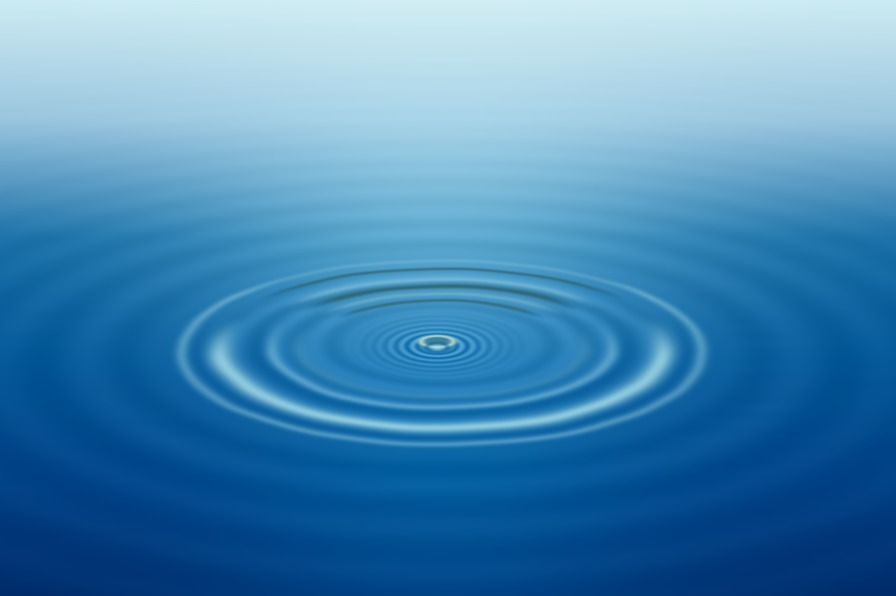
This background is drawn by a Shadertoy shader. Its source:

```glsl
// Draws concentric ripples around a droplet on calm blue water below a pale haze.

// Tunable values; lengths are in canvas heights
const vec2 CENTER = vec2(0.740, 0.424);
const vec2 DROP = vec2(0.732, 0.424);
const float FORESHORTEN = 2.84;
const float PERSPECTIVE = 0.66;
const float GLOW_WIDTH = 0.43;
const float SWELL_FREQUENCY = 45.0;
const float SWELL_STRENGTH = 0.022;
const float WOBBLE = 0.006;
const vec3 CREST = vec3(0.67, 0.88, 0.92);
const vec3 DEEP = vec3(0.01, 0.34, 0.60);
const vec3 REFLECTION = vec3(0.17, 0.39, 0.45);
const vec3 DROP_RIM = vec3(0.72, 0.86, 0.82);
const vec3 DROP_BODY = vec3(0.25, 0.50, 0.57);

// Vertical colour stops, bottom to top
const int STOPS = 6;
const vec3 MIDDLE[STOPS] = vec3[](
    vec3(0.00, 0.27, 0.53), vec3(0.01, 0.37, 0.63), vec3(0.17, 0.52, 0.74),
    vec3(0.36, 0.66, 0.81), vec3(0.66, 0.83, 0.91), vec3(0.82, 0.93, 0.95));
const vec3 SIDES[STOPS] = vec3[](
    vec3(0.00, 0.17, 0.42), vec3(0.00, 0.25, 0.52), vec3(0.00, 0.33, 0.58),
    vec3(0.09, 0.43, 0.65), vec3(0.60, 0.77, 0.87), vec3(0.80, 0.92, 0.95));

// Rings: radius, width, strength (negative is dark), side (-1 front, 1 back, 0 all)
const int RINGS = 11;
const vec4 RING[RINGS] = vec4[](
    vec4(0.240, 0.014, 0.18, -1.0), vec4(0.285, 0.011, 0.35, -1.0),
    vec4(0.308, 0.010, -0.30, -1.0), vec4(0.369, 0.020, 0.80, -1.0),
    vec4(0.408, 0.010, -0.40, -1.0), vec4(0.433, 0.011, 0.38, 0.0),
    vec4(0.215, 0.010, -0.75, 1.0), vec4(0.250, 0.012, 0.35, 1.0),
    vec4(0.290, 0.014, -0.90, 1.0), vec4(0.327, 0.014, 0.40, 1.0),
    vec4(0.387, 0.009, -0.70, 1.0));

float bell(float x, float width) {
    x /= width;
    return exp(-x * x);
}

vec2 hashGradient(vec2 cell) {
    vec2 h = vec2(dot(cell, vec2(127.1, 311.7)), dot(cell, vec2(269.5, 183.3)));
    return 2.0 * fract(sin(h) * 43758.5) - 1.0;
}

float gradientNoise(vec2 p) {
    vec2 i = floor(p), f = fract(p);
    vec2 u = f * f * f * (f * (f * 6.0 - 15.0) + 10.0);
    vec2 e = vec2(1.0, 0.0);
    float low = mix(dot(hashGradient(i), f), dot(hashGradient(i + e), f - e), u.x);
    float high = mix(dot(hashGradient(i + e.yx), f - e.yx),
                     dot(hashGradient(i + e.xx), f - e.xx), u.x);
    return mix(low, high, u.y);
}

vec3 backdrop(vec2 p) {
    float t = clamp(p.y, 0.0, 0.9999) * float(STOPS - 1);
    int i = int(t);
    vec3 middle = mix(MIDDLE[i], MIDDLE[i + 1], fract(t));
    vec3 sides = mix(SIDES[i], SIDES[i + 1], fract(t));
    return mix(sides, middle, bell(p.x - CENTER.x, GLOW_WIDTH));
}

vec3 addRipples(vec3 color, vec2 p) {
    // Lay the point onto the tilted water plane
    vec2 d = p - CENTER;
    vec2 q = vec2(d.x, FORESHORTEN * d.y) / (1.0 - PERSPECTIVE * d.y);
    float r = length(q);
    float facing = q.y / max(r, 0.001);
    float front = 1.0 - smoothstep(-0.25, 0.40, facing);
    float back = smoothstep(0.52, 0.80, facing);
    float wobbled = r + WOBBLE * gradientNoise(q * 9.0);

    // Broad swell and fine streaks on the open water
    float open = smoothstep(0.44, 0.54, r) * exp(-2.0 * max(r - 0.5, 0.0));
    float streaks = gradientNoise(p * vec2(5.0, 70.0));
    color += SWELL_STRENGTH * open * (sin(r * SWELL_FREQUENCY) + 0.4 * streaks);

    // Soft undulation inside the rings
    float inside = smoothstep(0.10, 0.22, r) * (1.0 - smoothstep(0.32, 0.42, r));
    color += 0.035 * inside * sin(wobbled * 95.0);

    vec3 shadow = mix(DEEP, REFLECTION, back);
    for (int i = 0; i < RINGS; i++) {
        vec4 ring = RING[i];
        float side = ring.w < 0.0 ? front : (ring.w > 0.0 ? back : 1.0 - 0.5 * back);
        float amount = bell(wobbled - ring.x, ring.y) * abs(ring.z) * side;
        color = mix(color, ring.z > 0.0 ? CREST : shadow, amount);
    }
    return color;
}

vec3 addDroplet(vec3 color, vec2 p) {
    vec2 d = p - DROP;
    // Small waves around the impact
    float r = length(d * vec2(1.0, 2.5) + vec2(0.0, 0.012));
    float waves = sin(r * 340.0) * smoothstep(0.02, 0.04, r) * bell(r, 0.078);
    color += waves * vec3(0.17, 0.14, 0.11);

    // Glassy rim, dark core and highlight
    float rim = length((d - vec2(0.0, 0.003)) * vec2(1.0, 2.9));
    color = mix(color, DROP_BODY, 0.75 * (1.0 - smoothstep(0.026, 0.038, rim)));
    color = mix(color, DROP_RIM, 0.85 * bell(rim - 0.027, 0.006));
    float highlight = length((d + vec2(0.0, 0.007)) * vec2(1.0, 2.2));
    color = mix(color, DEEP, 0.5 * bell(highlight - 0.017, 0.005));
    return mix(color, CREST, 0.8 * bell(highlight, 0.010));
}

void mainImage(out vec4 fragColor, in vec2 fragCoord) {
    // Fit the scene to the canvas at a fixed aspect of 3 to 2
    vec2 p = fragCoord / iResolution.xy * vec2(1.5, 1.0);
    vec3 color = addDroplet(addRipples(backdrop(p), p), p);
    fragColor = vec4(clamp(color, 0.0, 1.0), 1.0);
}
```
